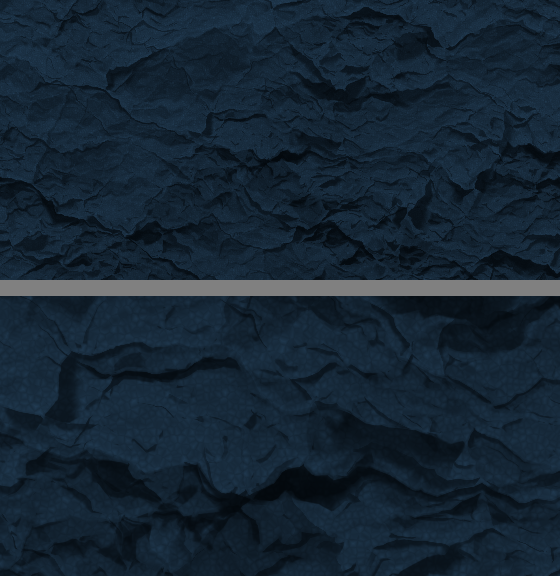
Top, the full canvas; bottom, a detail of the centre.
Write a Shadertoy shader that draws this texture.

```glsl
// Crumpled dark blue paper, lit from above. Cellular noise gives flat facets
// that meet at sharp creases; each layer adds slope shading, broken tapering
// shadows under the folds and pale crests. Layered sines gather the deep folds.

#define SHADOW_COLOR vec3(0.010, 0.030, 0.048)
#define PAPER_COLOR  vec3(0.120, 0.215, 0.300)
#define LIGHT_DIR    vec2(-0.35, 0.94)
#define BASE_TONE    0.675
#define FACET_TONE   0.135
#define FOLD_DEPTH   0.85
#define CREST_GLOW   0.09
#define GRAIN        0.20
#define FOLD_TILT    0.32
#define FIRST_SCALE  3.1
#define LAYERS       5
#define SOFTNESS     0.003

vec2 hash2(vec2 cell) {
    vec3 h = fract(cell.xyx * vec3(0.1031, 0.1030, 0.0973));
    h += dot(h, h.yzx + 33.33);
    return fract((h.xx + h.yz) * h.zy);
}

// Squared distance gap of the two nearest points: planar facets, zero at creases
float facets(vec2 p) {
    vec2 cell = floor(p), local = p - cell;
    float nearest = 8.0, second = 8.0;
    for (int y = -1; y <= 1; y++)
    for (int x = -1; x <= 1; x++) {
        vec2 offset = vec2(x, y);
        vec2 d = offset + hash2(cell + offset) - local;
        float dist = dot(d, d);
        second = min(second, max(nearest, dist));
        nearest = min(nearest, dist);
    }
    return second - nearest;
}

// Smooth irregular waves, about -1 to 1
float waves(vec2 p) {
    float a = sin(p.x * 1.7 + 2.0 * sin(p.y * 1.3 + 0.6));
    float b = sin(p.y * 2.9 + 1.5 * sin(p.x * 2.3 + 1.9));
    return 0.5 * (a + b);
}

mat2 rotation(float angle) {
    float c = cos(angle), s = sin(angle);
    return mat2(c, s, -s, c);
}

void mainImage(out vec4 fragColor, in vec2 fragCoord) {
    vec2 uv = fragCoord / iResolution.xy;
    vec2 p = fragCoord / iResolution.y;

    // Kinked warp breaks up the straight creases
    vec2 kink = vec2(facets(p * 9.0), facets(p * 8.0 + 31.7)) - 0.4;
    vec2 tinyKink = vec2(facets(p * 25.0 + 11.3), facets(p * 23.0 + 57.1)) - 0.4;
    vec2 paper = p + 0.026 * kink + 0.008 * tinyKink + 0.03 * waves(p * 4.0);

    // Deep folds gather in patches, mostly towards the lower right
    float crumple = 0.52 + 0.42 * waves(p * 3.1 + 4.0) + 0.35 * (uv.x - uv.y);
    crumple = clamp(crumple, 0.15, 1.0);

    float light = 0.0, fold = 0.0, crest = 0.0;
    float scale = FIRST_SCALE, weight = 1.0;
    for (int i = 0; i < LAYERS; i++) {
        float layer = float(i);
        mat2 turn = rotation(FOLD_TILT + 0.5 * sin(layer * 2.4));
        vec2 stretch = vec2(0.6, 1.0) * scale;
        vec2 q = turn * paper * stretch + layer * 17.3 + 5.0;
        vec2 stepToLight = turn * LIGHT_DIR * stretch * SOFTNESS;

        float below = facets(q - stepToLight);
        float above = facets(q + stepToLight);
        float slope = (above - below) / (2.0 * SOFTNESS * scale);
        float gap = 0.5 * (above + below);

        // Shadow under a crease, cut into short tapering wedges
        float patches = waves(paper * scale * 1.3 + layer * 3.7);
        float reach = 0.6 * crumple * smoothstep(-0.35, 0.8, patches) + 0.01;
        float shade = smoothstep(0.2, 1.0, -slope) * (1.0 - smoothstep(0.5, 1.0, gap / reach));
        shade *= smoothstep(-0.4, 0.2, patches);
        fold = max(fold, shade * weight * mix(0.45, 1.0, crumple));
        crest += weight * smoothstep(0.2, 1.2, slope) * (1.0 - smoothstep(0.0, 0.09, gap));

        light += 0.56 * weight * slope;
        scale *= 1.85;
        weight *= 0.87;
    }

    // Facet tone, tail shadows, folds, crests and fine fibre grain
    float tone = BASE_TONE + FACET_TONE * light / (1.0 + 0.3 * abs(light));
    tone -= 0.30 * crumple * smoothstep(0.8, 1.7, -light);
    tone += CREST_GLOW * min(crest, 1.0);
    tone += 0.12 * (uv.y - 0.5) + 0.05 * waves(p * 2.2);
    tone *= 1.0 - FOLD_DEPTH * min(fold, 1.0);
    tone += GRAIN * (facets(p * 130.0) - 0.4) * (0.2 + tone);

    fragColor = vec4(mix(SHADOW_COLOR, PAPER_COLOR, clamp(tone, 0.0, 1.1)), 1.0);
}
```
